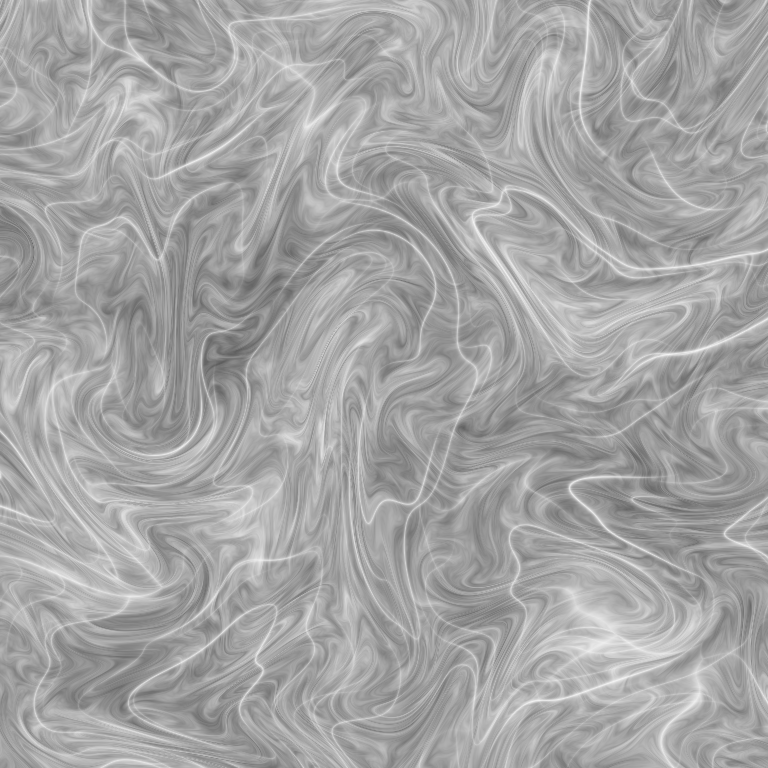
A WebGL 1 fragment shader for this texture:

```glsl
precision highp float;
// Grey marbled curls crossed by bundles of thin, bright, branching filaments.

uniform vec2 u_resolution;

#define BASE_GREY 0.625
#define PEAK_GREY 0.98
#define PATCH_CONTRAST 0.15
#define FIBRE_CONTRAST 0.028
#define CREASE_CONTRAST 0.25
#define SHAPE_SCALE 2.8
#define CELL_SCALE 3.0
#define FLOW 0.6
#define TURBULENCE 0.9
#define LINE_WIDTH 0.0012
#define GLOW_WIDTH 0.011

const float TAU = 6.2831853;
const mat2 TURN = mat2(0.8, 0.6, -0.6, 0.8);

float hash(vec2 c) {
  vec3 s = fract(c.xyx * 0.1031);
  s += dot(s, s.yzx + 33.33);
  return fract((s.x + s.y) * s.z);
}

float cornerSlope(vec2 cell, vec2 corner, vec2 f) {
  float angle = TAU * hash(cell + corner);
  return dot(vec2(cos(angle), sin(angle)), f - corner);
}

// Gradient noise, about -0.7 to 0.7.
float noise(vec2 p) {
  vec2 cell = floor(p);
  vec2 f = p - cell;
  vec2 u = f * f * f * (f * (f * 6.0 - 15.0) + 10.0);
  vec2 k = vec2(0.0, 1.0);
  return mix(mix(cornerSlope(cell, k.xx, f), cornerSlope(cell, k.yx, f), u.x),
             mix(cornerSlope(cell, k.xy, f), cornerSlope(cell, k.yy, f), u.x), u.y);
}

// Layered sine shears in turning directions: they curl space but keep areas,
// so the detail stays equally dense everywhere.
vec2 swirl(vec2 p, float frequency, float amount, int layers) {
  float angle = frequency;
  for (int i = 0; i < 10; i++) {
    if (i >= layers) break;
    angle += 2.4;
    vec2 along = vec2(cos(angle), sin(angle));
    float across = dot(p, vec2(-along.y, along.x));
    p += along * amount / frequency * sin(across * frequency + 3.0 * angle);
    frequency *= 1.31;
  }
  return p;
}

// Cellular noise: gap between the two nearest seeds, zero on cell borders.
float cellGap(vec2 p) {
  vec2 cell = floor(p);
  float nearest = 8.0;
  float second = 8.0;
  for (int y = -1; y <= 1; y++) {
    for (int x = -1; x <= 1; x++) {
      vec2 c = cell + vec2(float(x), float(y));
      float d = length(c + vec2(hash(c + 5.0), hash(c + 57.0)) - p);
      second = min(second, max(nearest, d));
      nearest = min(nearest, d);
    }
  }
  return second - nearest;
}

// One shared relief, so that all lines run in similar directions.
float relief(vec2 p, float ripple) {
  vec2 bent = swirl(p, 9.0, FLOW, 7);
  return noise(bent * SHAPE_SCALE + 9.1) + ripple * noise(bent * 6.5 + ripple * 90.0);
}

// Contour lines of even width, each with a glow on one side.
float filaments(vec2 p, float ripple, float levels) {
  vec2 e = vec2(0.001, 0.0);
  float h = relief(p, ripple);
  vec2 slope = vec2(relief(p + e, ripple) - h, relief(p + e.yx, ripple) - h) / e.x;
  float band = h * levels + ripple * 3.0;
  float id = floor(band);
  float offset = fract(band) - 0.5;
  float d = offset / (levels * max(length(slope), 0.4 * SHAPE_SCALE));
  float core = exp(-abs(d) / max(LINE_WIDTH, 0.6 / u_resolution.y));
  float glow = exp(-abs(d) / (d > 0.0 ? GLOW_WIDTH : 0.3 * GLOW_WIDTH));
  float strength = 0.3 + 0.7 * hash(vec2(id + 40.0, levels));
  float fade = smoothstep(-0.1, 0.4, noise(p * 3.6 + id * 7.3 + levels * 5.1));
  return (1.7 * core + 0.3 * glow) * (1.0 - 2.0 * abs(offset)) * strength * fade;
}

void main() {
  vec2 p = gl_FragCoord.xy / u_resolution.y + 2.0;
  vec2 bent = swirl(p, 9.0, FLOW, 7);
  vec2 eddy = swirl(bent + 0.03 * noise(p * 7.0), 27.0, TURBULENCE, 9);

  // Broad cloudy patches, agate-like curls, and fibres along the relief.
  float grey = BASE_GREY + PATCH_CONTRAST * (noise(bent * 4.0) + 0.8 * noise(eddy * 9.0));
  float curl = noise(eddy * 13.0);
  grey += FIBRE_CONTRAST * sin(14.0 * curl + 4.0 * noise(p * 5.0));
  grey += FIBRE_CONTRAST * sin(12.0 * noise(eddy * 27.0 + 8.0));
  grey += 0.7 * FIBRE_CONTRAST * sin(80.0 * noise(bent * SHAPE_SCALE + 9.1) + 7.0 * curl);

  // Fine dark creases.
  float amplitude = 1.0;
  vec2 s = eddy * 16.0;
  for (int i = 0; i < 4; i++) {
    grey += CREASE_CONTRAST * amplitude * (abs(noise(s)) - 0.2);
    s = TURN * s * 2.1 + 4.7;
    amplitude *= 0.65;
  }

  // Main veins along cell borders, then bundles of finer filaments.
  float border = cellGap(bent * CELL_SCALE) / (2.0 * CELL_SCALE);
  float veinFade = smoothstep(-0.1, 0.4, noise(p * 3.7 + 19.0));
  float light = veinFade * (1.3 * exp(-border / 0.0018) + 0.45 * exp(-border / 0.02));
  light += filaments(p, 0.0, 6.0);
  light += 0.85 * filaments(p, 0.11, 7.0);
  light += 0.6 * filaments(p, 0.17, 10.0);

  grey = mix(grey, PEAK_GREY, 1.0 - exp(-light));
  gl_FragColor = vec4(vec3(clamp(grey, 0.0, 1.0)), 1.0);
}
```
